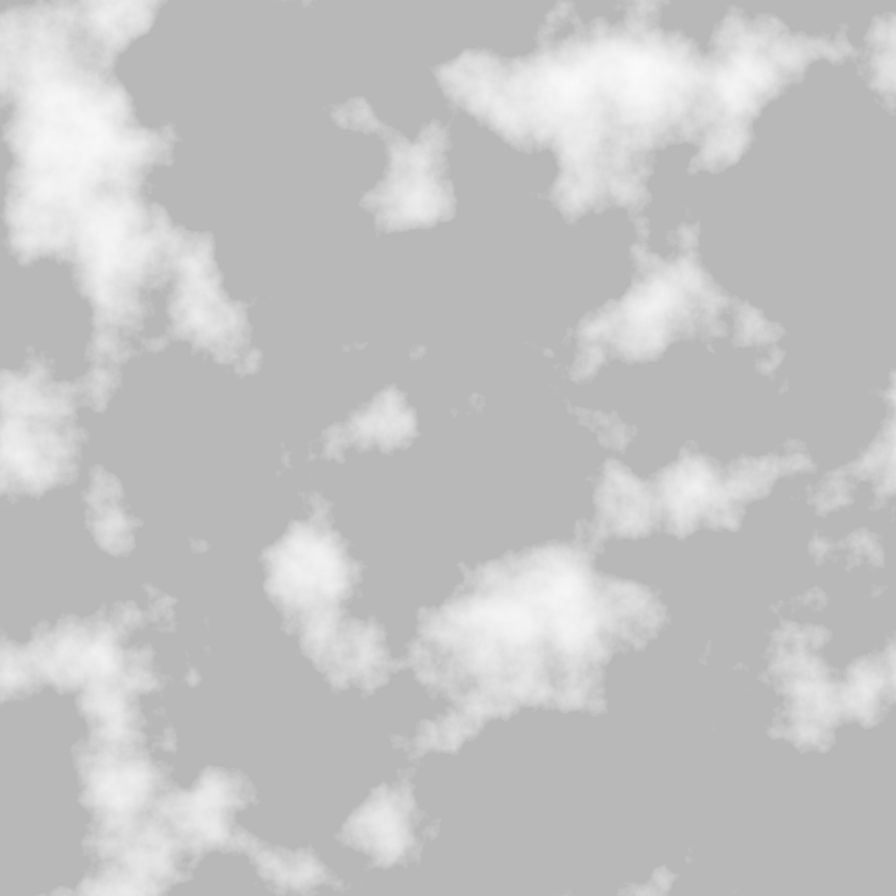
This texture is drawn by a Shadertoy shader. Its source:

```glsl
// Soft white cloud puffs drifting over a flat grey sky, tiling at the canvas edges.

const vec3  SKY_COLOR   = vec3(0.722);
const vec3  CLOUD_COLOR = vec3(1.012);
const float CLOUD_CELLS = 5.0;    // noise cells across the canvas
const int   OCTAVES     = 7;
const float GAIN        = 0.5;    // strength of each finer octave
const float COVER_LEVEL = 0.075;  // noise level where clouds begin
const float DENSITY     = 3.0;    // how fast clouds turn opaque
const float EDGE_SOFT   = 0.03;   // feathering of the cloud border
const uint  SEED        = 17u;
const float TAU         = 6.2831853;

// Integer hash of a lattice point, returned as a unit gradient
vec2 latticeGradient(vec2 cell, float period, uint layer) {
    uvec2 q = uvec2(mod(cell, period));
    uint h = q.x * 1597u + q.y * 51749u + (layer + SEED) * 7919u;
    h = h * 747796405u + 2891336u;
    h = ((h >> ((h >> 28u) + 4u)) ^ h) * 277803737u;
    h = (h >> 22u) ^ h;
    float angle = TAU * float(h & 65535u) / 65536.0;
    return vec2(cos(angle), sin(angle));
}

// Periodic gradient noise with quintic interpolation
float gradientNoise(vec2 p, float period, uint layer) {
    vec2 cell = floor(p);
    vec2 f = p - cell;
    vec2 u = f * f * f * (f * (f * 6.0 - 15.0) + 10.0);
    vec2 e = vec2(1.0, 0.0);
    float a = dot(latticeGradient(cell, period, layer), f);
    float b = dot(latticeGradient(cell + e.xy, period, layer), f - e.xy);
    float c = dot(latticeGradient(cell + e.yx, period, layer), f - e.yx);
    float d = dot(latticeGradient(cell + e.xx, period, layer), f - e.xx);
    return mix(mix(a, b, u.x), mix(c, d, u.x), u.y);
}

// Octave sum: broad masses with billowing detail
float cloudField(vec2 uv) {
    float sum = 0.0;
    float amplitude = 1.0;
    float cells = CLOUD_CELLS;
    for (int i = 0; i < OCTAVES; i++) {
        sum += amplitude * gradientNoise(uv * cells, cells, uint(i));
        amplitude *= GAIN;
        cells *= 2.0;
    }
    return sum;
}

void mainImage(out vec4 fragColor, in vec2 fragCoord) {
    vec2 uv = fragCoord / iResolution.xy;

    // Exponential opacity above the cover level
    float thickness = max(cloudField(uv) - COVER_LEVEL, 0.0);
    float opacity = 1.0 - exp(-DENSITY * thickness);
    opacity *= smoothstep(-EDGE_SOFT, EDGE_SOFT, thickness);

    fragColor = vec4(mix(SKY_COLOR, CLOUD_COLOR, opacity), 1.0);
}
```
